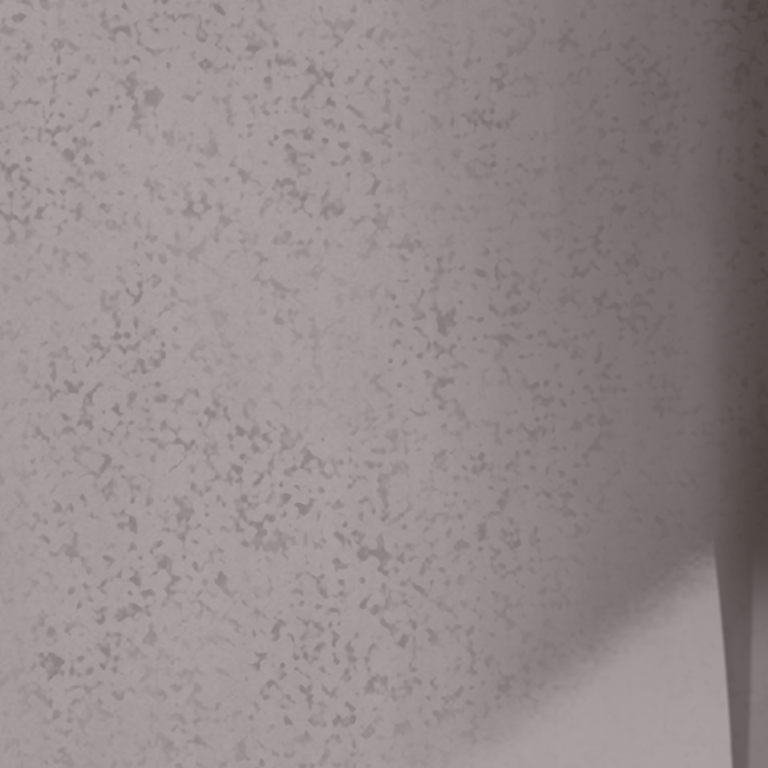
Write a WebGL 1 fragment shader that draws this texture.

```glsl
precision highp float;
// Speckled grey-mauve plaster wall, shaded to the right, with a patch of light in the lower corner.

uniform vec2 u_resolution;

float hash(vec2 p) {
  return fract(sin(dot(p, vec2(127.1, 311.7))) * 43758.5453);
}

float noise(vec2 p) {
  vec2 cell = floor(p);
  vec2 f = fract(p);
  f = f * f * (3.0 - 2.0 * f);
  return mix(mix(hash(cell), hash(cell + vec2(1.0, 0.0)), f.x),
             mix(hash(cell + vec2(0.0, 1.0)), hash(cell + vec2(1.0, 1.0)), f.x), f.y);
}

float fbm(vec2 p) {
  float sum = 0.0;
  float weight = 0.5;
  for (int i = 0; i < 4; i++) {
    sum += weight * noise(p);
    p = mat2(1.6, 1.2, -1.2, 1.6) * p + 7.3;
    weight *= 0.5;
  }
  return sum / 0.9375;
}

// Small dark pores, gathered in loose clusters
float pores(vec2 p) {
  vec2 warped = p + 0.004 * vec2(noise(p * 70.0), noise(p * 70.0 + 31.0));
  float cluster = smoothstep(0.3, 0.7, fbm(p * vec2(11.0, 8.0) + 4.0));
  float coarse = noise(mat2(0.8, 0.6, -0.6, 0.8) * warped * 112.0);
  float fine = noise(warped * vec2(190.0, 160.0) + 50.0);
  float grain = 0.65 * coarse + 0.35 * fine;
  return smoothstep(0.48, 0.86, grain) * (0.4 + 0.8 * cluster);
}

void main() {
  vec2 uv = gl_FragCoord.xy / u_resolution;

  // Wall falling into shadow towards the right, sooner at the top
  float x = uv.x + 0.07 * (uv.y - 0.5);
  float tone = 0.648 - 0.2 * smoothstep(0.4, 1.0, x) - 0.11 * smoothstep(0.89, 1.0, uv.x);

  // Soft blotches and faint vertical streaks
  tone += 0.035 * (fbm(uv * vec2(7.0, 5.0)) - 0.5);
  tone += 0.022 * (fbm(uv * vec2(38.0, 4.0) + 13.0) - 0.5);

  // Slanted patch of light with a grainy upper edge
  float slant = (0.04 + 0.8 * (uv.x - 0.63) - uv.y) / 1.28;
  slant += 0.014 * (noise(uv * vec2(130.0, 180.0)) - 0.5);
  float light = smoothstep(-0.035, 0.05, slant);
  float lightTone = 0.61 + 0.05 * smoothstep(0.3, 0.0, uv.y)
                  + 0.012 * (fbm(uv * vec2(45.0, 5.0)) - 0.5);
  tone -= 0.025 * smoothstep(-0.16, -0.02, slant) * smoothstep(0.55, 0.75, uv.x);

  // Dark vertical fold that narrows downwards, with a dim strip beyond it
  float foldLeft = 0.953 - 0.05 * uv.y - 0.12 * uv.y * uv.y;
  float foldRight = 0.974 + 0.025 * uv.y;
  float beforeFold = 1.0 - smoothstep(foldLeft - 0.003, foldLeft + 0.004, uv.x);
  float beyondFold = smoothstep(foldRight - 0.004, foldRight + 0.005, uv.x);
  float low = 1.0 - smoothstep(0.12, 0.3, uv.y);
  tone = mix(tone, 0.41, low * smoothstep(0.93, 0.96, uv.x));
  tone = mix(tone, lightTone, light * beforeFold);
  tone = mix(tone, 0.51, low * beyondFold);

  // Pores and fine grain fade in the shade and in the light
  float strength = mix(1.0, 0.35, smoothstep(0.35, 0.95, uv.x)) * (1.0 - 0.65 * light);
  tone -= 0.085 * strength * pores(uv);
  tone += 0.022 * strength * (noise(uv * 240.0) - 0.5);

  // Warm mauve tint, a little browner in the darkest shade
  vec3 color = tone - vec3(0.0, 0.037, 0.033);
  color.b -= 0.012 * smoothstep(0.42, 0.3, tone);
  gl_FragColor = vec4(color, 1.0);
}
```
